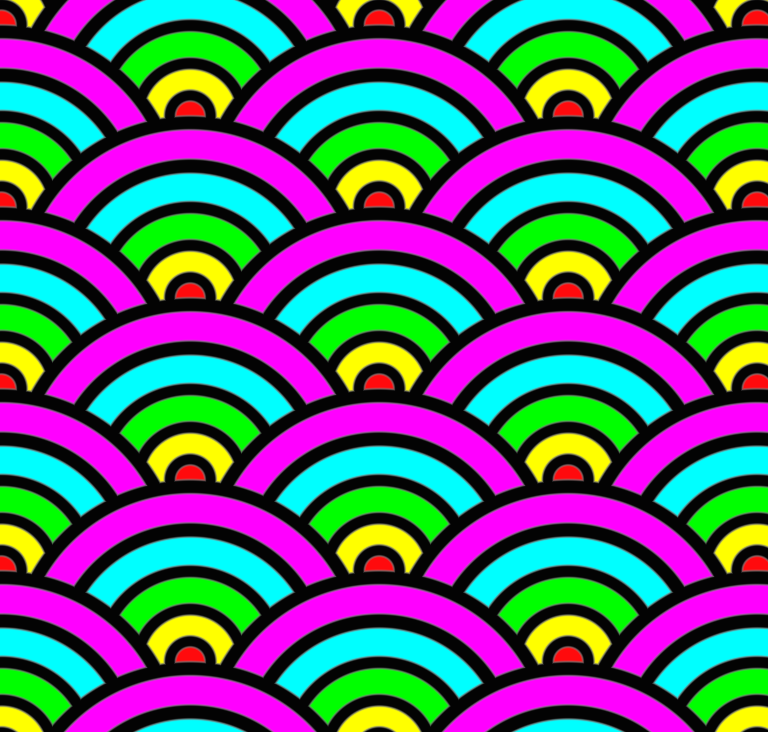
Reproduce this pattern procedurally as a WebGL 1 fragment shader.

```glsl
precision highp float;
// Overlapping scales of concentric neon arcs, separated by broad black outlines.

uniform vec2 u_resolution;

const float REPEATS_ACROSS = 2.032;   // scale widths per canvas width
const float ROW_STEP = 0.2407;        // rows overlap by half a scale
const float SCALE_RADIUS = 0.4815;    // outer edge of the black outline
const vec2 ORIGIN = vec2(0.0034, 0.186);

const vec3 BLACK = vec3(0.012);
const vec3 SEAM_GREY = vec3(0.6);
const vec3 MAGENTA = vec3(1.0, 0.0, 1.0);
const vec3 CYAN = vec3(0.0, 1.0, 1.0);
const vec3 GREEN = vec3(0.0, 1.0, 0.0);
const vec3 YELLOW = vec3(1.0, 1.0, 0.0);
const vec3 RED = vec3(1.0, 0.04, 0.05);

// Ink is a hue (rgb) and the signed depth inside its band (a).
vec4 addBand(vec4 ink, float r, float inner, float outer, vec3 hue) {
  float depth = min(r - inner, outer - r);
  return depth > ink.a ? vec4(hue, depth) : ink;
}

// Cut a disc out of the ink behind, then lay this scale's arcs inside it.
vec4 addScale(vec4 ink, float r) {
  ink.a = min(ink.a, r - SCALE_RADIUS);
  ink = addBand(ink, r, 0.3675, 0.4444, MAGENTA);
  ink = addBand(ink, r, 0.2553, 0.3295, CYAN);
  ink = addBand(ink, r, 0.1548, 0.2225, GREEN);
  ink = addBand(ink, r, 0.0688, 0.1230, YELLOW);
  return addBand(ink, r, -1.0, 0.0389, RED);
}

// Offset from the nearest scale centre in a row; alternate rows shift by half.
vec2 fromCentre(vec2 p, float row) {
  return vec2(fract(p.x + 0.5 * mod(row, 2.0)) - 0.5, p.y - row * ROW_STEP);
}

// Stack rows from back (upper) to front (lower).
vec4 scaleInk(vec2 p) {
  vec4 ink = vec4(BLACK, -1.0);
  float nearestRow = floor(p.y / ROW_STEP);
  for (int i = 0; i < 5; i++) {
    float row = nearestRow + 2.0 - float(i);
    ink = addScale(ink, length(fromCentre(p, row)));
  }
  return ink;
}

// Fill the bands softly, with a thin pale seam where colour meets black.
vec3 shade(vec4 ink, float softness) {
  vec3 colour = mix(BLACK, ink.rgb, smoothstep(-softness, softness, ink.a));
  float seam = 1.0 - smoothstep(0.0, softness + 0.002, abs(ink.a));
  return mix(colour, SEAM_GREY, 0.5 * seam);
}

void main() {
  float pixel = REPEATS_ACROSS / u_resolution.x;
  vec2 p = gl_FragCoord.xy * pixel - ORIGIN;
  gl_FragColor = vec4(shade(scaleInk(p), max(0.8 * pixel, 0.003)), 1.0);
}
```
